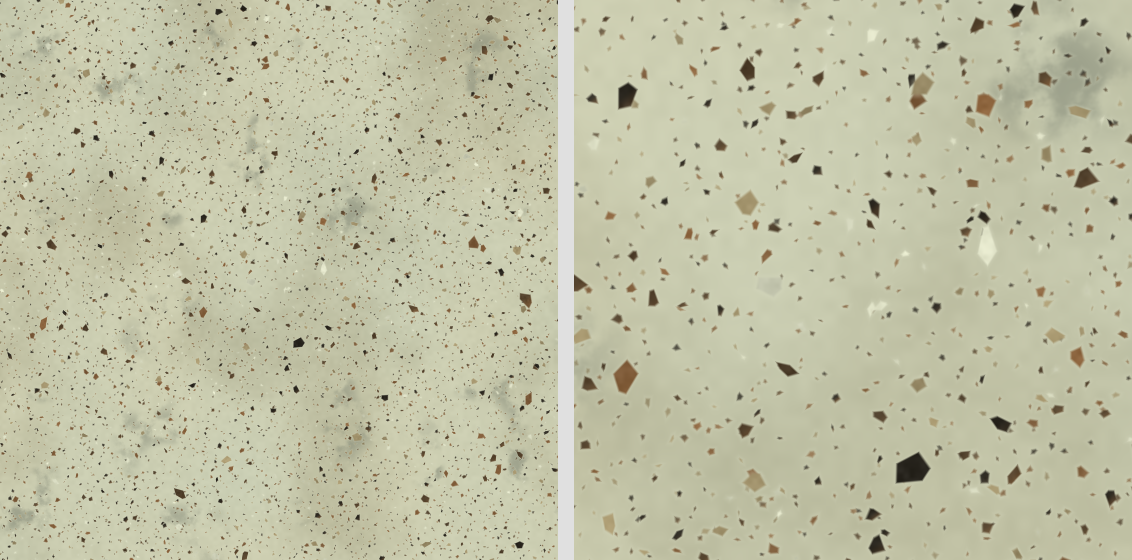
Left, the full canvas; right, a detail of the centre.
Reproduce this texture procedurally as a Shadertoy shader.

```glsl
// Pale green-cream terrazzo with scattered brown and black stone chips.
#define BASE_COLOR   vec3(0.80, 0.81, 0.70)
#define SHADE_COLOR  vec3(0.72, 0.72, 0.605)
#define SMUDGE_COLOR vec3(0.52, 0.54, 0.47)
#define PALE_COLOR   vec3(0.84, 0.85, 0.75)
#define TAN_COLOR    vec3(0.61, 0.55, 0.40)
#define RUST_COLOR   vec3(0.49, 0.34, 0.20)
#define BROWN_COLOR  vec3(0.29, 0.22, 0.14)
#define BLACK_COLOR  vec3(0.13, 0.115, 0.09)
#define SOFTNESS     0.0008
#define HALO_WIDTH   0.0035
#define HALO_AMOUNT  0.28

const float TAU = 6.2831853;

vec3 hash3(vec2 p) {
    vec3 q = fract(p.xyx * vec3(0.1031, 0.1030, 0.0973));
    q += dot(q, q.yxz + 33.33);
    return fract((q.xxy + q.yzz) * q.zyx);
}

float noise(vec2 p) {
    vec2 i = floor(p), f = fract(p);
    f = f * f * (3.0 - 2.0 * f);
    float low = mix(hash3(i).x, hash3(i + vec2(1, 0)).x, f.x);
    float high = mix(hash3(i + vec2(0, 1)).x, hash3(i + vec2(1, 1)).x, f.x);
    return mix(low, high, f.y);
}

float fbm(vec2 p) {
    float sum = 0.0, weight = 0.5;
    for (int i = 0; i < 5; i++) {
        sum += weight * noise(p);
        p = mat2(1.6, 1.2, -1.2, 1.6) * p + 7.3;
        weight *= 0.5;
    }
    return sum / 0.97;
}

// Resin ground: broad clouds, fine mottling and a few grey smudges
vec3 ground(vec2 p) {
    float cloud = smoothstep(0.36, 0.82, fbm(p * 5.0 + 3.0));
    vec3 color = mix(BASE_COLOR, SHADE_COLOR, cloud);
    color += vec3(0.016, 0.0, -0.012) * (noise(p * 7.0 + 40.0) - 0.5);
    color += 0.024 * (noise(p * 130.0) - 0.5);
    float patches = smoothstep(0.70, 0.95, noise(p * 13.0 + 21.0));
    float wisps = smoothstep(0.42, 0.72, fbm(p * 38.0));
    return mix(color, SMUDGE_COLOR, 0.6 * patches * wisps);
}

// Irregular convex stone: intersection of five random half-planes
float chipDistance(vec2 p, float radius, vec2 seed) {
    vec3 shape = hash3(seed + 5.7);
    float turn = shape.x * TAU;
    p = mat2(cos(turn), -sin(turn), sin(turn), cos(turn)) * p;
    p.y *= mix(1.0, 1.8, shape.y);
    float d = -1.0;
    for (int i = 0; i < 5; i++) {
        vec3 side = hash3(seed + 17.0 * float(i + 1));
        float angle = (float(i) + 0.7 * side.x) * TAU / 5.0;
        d = max(d, dot(p, vec2(cos(angle), sin(angle))) - radius * mix(0.5, 1.0, side.y));
    }
    return d;
}

vec3 chipColor(float pick) {
    if (pick < 0.20) return BLACK_COLOR;
    if (pick < 0.46) return BROWN_COLOR;
    if (pick < 0.72) return RUST_COLOR;
    if (pick < 0.93) return TAN_COLOR;
    return PALE_COLOR;
}

// One size class of chips, scattered on a jittered grid
vec3 addChips(vec3 color, vec2 p, float cells, float density, float size, float opacity) {
    float blur = SOFTNESS + 0.5 / iResolution.y;
    vec2 corner = floor(p * cells - 0.5);
    for (int k = 0; k < 4; k++) {
        vec2 cell = corner + vec2(k % 2, k / 2);
        vec2 seed = cell + cells * 3.1;
        vec3 place = hash3(seed);
        if (place.z > density) continue;
        vec3 look = hash3(seed + 91.3);
        vec2 q = p - (cell + place.xy) / cells;
        float radius = size * mix(0.65, 1.35, look.x * look.x);
        if (length(q) > radius * 2.2 + HALO_WIDTH) continue;
        float d = chipDistance(q, radius, seed);

        // Pale resin halo, then a stone with a warm lit edge
        float halo = 1.0 - smoothstep(0.0, HALO_WIDTH, d);
        color = mix(color, PALE_COLOR, HALO_AMOUNT * opacity * halo);
        vec3 stone = chipColor(look.y) * mix(0.88, 1.12, look.z);
        float lit = smoothstep(-0.3, 0.9, dot(q, vec2(0.6, -0.8)) / radius);
        stone = mix(stone, max(stone, RUST_COLOR * 1.15), 0.6 * lit * look.z);
        stone += 0.06 * (noise(p * 300.0) - 0.5);
        color = mix(color, stone, opacity * (1.0 - smoothstep(-blur, blur, d)));
    }
    return color;
}

void mainImage(out vec4 fragColor, in vec2 fragCoord) {
    vec2 p = fragCoord / iResolution.y;
    vec3 color = ground(p);
    color = addChips(color, p, 92.0, 0.60, 0.0017, 0.72);
    color = addChips(color, p, 47.0, 0.55, 0.0033, 0.90);
    color = addChips(color, p, 26.0, 0.48, 0.0056, 0.95);
    color = addChips(color, p, 12.0, 0.45, 0.0092, 0.95);
    fragColor = vec4(clamp(color, 0.0, 1.0), 1.0);
}
```
